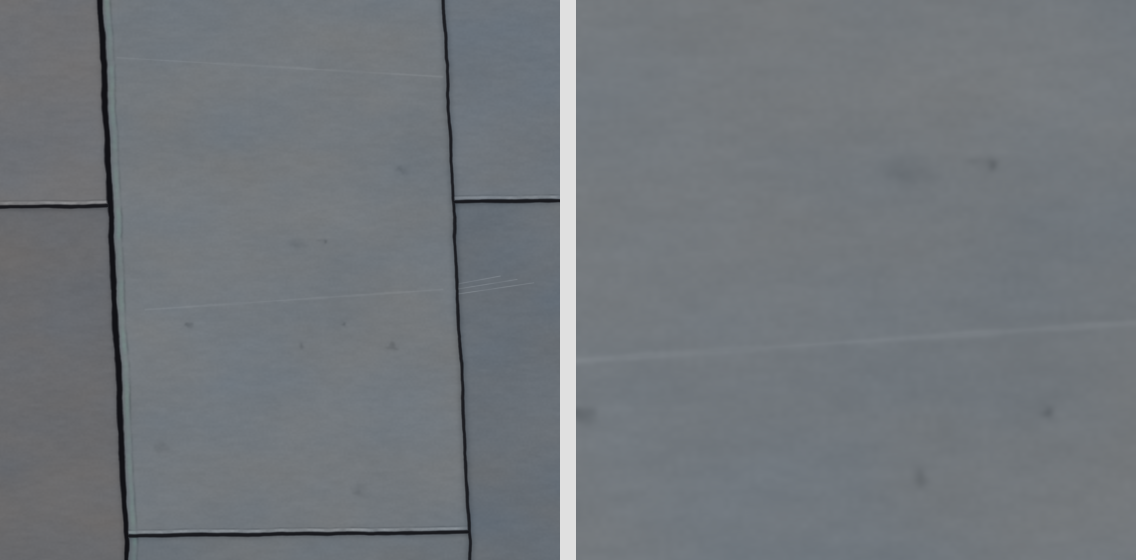
Left: the whole. Right: its middle third, enlarged.
This texture is drawn by a WebGL 2 fragment shader. Its source:

```glsl
#version 300 es
precision highp float;
uniform vec2 u_resolution;
out vec4 fragColor;

float hash(vec2 p) {
    vec3 q = fract(p.xyx * 0.1031);
    q += dot(q, q.yzx + 33.33);
    return fract((q.x + q.y) * q.z);
}

float noise(vec2 p) {
    vec2 i = floor(p), f = fract(p);
    f = f * f * (3.0 - 2.0 * f);
    return mix(mix(hash(i), hash(i + vec2(1, 0)), f.x),
               mix(hash(i + vec2(0, 1)), hash(i + vec2(1, 1)), f.x), f.y);
}

float fbm(vec2 p) {
    float sum = 0.0, amp = 0.5;
    for (int i = 0; i < 5; i++) {
        sum += amp * noise(p);
        p = mat2(1.6, 0.9, -0.9, 1.6) * p + 7.3;
        amp *= 0.5;
    }
    return sum;
}

// Distance to a segment
float segment(vec2 p, vec2 a, vec2 b) {
    vec2 d = b - a;
    return length(p - a - d * clamp(dot(p - a, d) / dot(d, d), 0.0, 1.0));
}

// Coverage of a soft-edged joint of the given half width
float groove(float d, float halfWidth, float pixel) {
    return 1.0 - smoothstep(halfWidth * 0.45, halfWidth + 0.0015 + pixel, abs(d));
}

// Soft ridge centred at c
float ridge(float d, float c, float width) {
    float t = (d - c) / width;
    return exp(-t * t);
}

void main() {
    vec2 p = gl_FragCoord.xy / u_resolution;
    float pixel = 0.5 / min(u_resolution.x, u_resolution.y);

    // Leaning columns of long slabs in running bond, with ragged edges
    vec2 wobble = vec2(fbm(vec2(p.y * 28.0, 3.0)), fbm(vec2(p.x * 24.0, 9.0))) - 0.48;
    vec2 q = p + wobble * vec2(0.006, 0.004);
    float u = (q.x + 0.048 * q.y - 0.227) / 0.613;
    float column = floor(u);
    float v = (q.y - 0.011 * q.x - 0.0405) / 1.18 + 0.5 * mod(column, 2.0);
    float row = floor(v);
    float dx = (u - round(u)) * 0.613;
    float dy = (v - round(v)) * 1.18;
    float wide = 1.0 - step(0.5, abs(round(u)));

    // Slab tint: warm grey on the left, blue grey on the right
    vec3 color = vec3(0.447, 0.468, 0.487);
    color -= max(-column, 0.0) * vec3(0.012, 0.030, 0.038);
    color -= max(column, 0.0) * vec3(0.022, 0.016, 0.007);
    color -= 0.022 * abs(column) * (1.0 - row);
    color -= 0.02 * max(-row, 0.0);

    // Cloudy stains, horizontal grain and fine grit
    vec2 slabOffset = vec2(column, row) * 17.0;
    float cloud = fbm(p * vec2(5.0, 8.0) + slabOffset + 20.0) - 0.48;
    float warm = fbm(p * vec2(7.0, 13.0) + slabOffset + 51.0) - 0.48;
    float grain = fbm(p * vec2(45.0, 130.0) + slabOffset) - 0.48;
    color += 0.035 * cloud + warm * vec3(0.035, 0.006, -0.025) + 0.028 * grain;
    color += 0.010 * (noise(p * 260.0) - 0.5);

    // Scattered dark spots
    for (int i = 0; i < 9; i++) {
        float id = float(i);
        vec2 center = vec2(hash(vec2(id, 4.0)), hash(vec2(id, 11.0))) * vec2(0.56, 0.8) + vec2(0.23, 0.12);
        float size = mix(0.004, 0.013, pow(hash(vec2(id, 23.0)), 2.0));
        vec2 d = (p - center) * vec2(0.8, 1.2) + 0.012 * (vec2(noise(p * 90.0), noise(p * 90.0 + 40.0)) - 0.5);
        color -= 0.075 * mix(1.0, 0.4, size / 0.013) * exp(-dot(d, d) / (size * size));
    }

    // Long pale scratches across the middle slab
    for (int i = 0; i < 2; i++) {
        float s = float(i);
        float d = segment(p, vec2(0.21 + 0.05 * s, 0.897 - 0.45 * s), vec2(0.79, 0.863 - 0.38 * s));
        d += 0.002 * (noise(p * 35.0) - 0.5);
        color += 0.026 * (0.4 + noise(p * 14.0)) * exp(-d * d / 4e-6);
    }

    // Short bright scrapes beside the right joint
    for (int i = 0; i < 3; i++) {
        float s = float(i);
        vec2 start = vec2(0.818, 0.493 - 0.009 * s);
        float d = segment(p, start, start + vec2(0.075 + 0.03 * s, 0.014 + 0.003 * s));
        color += 0.085 * noise(p * vec2(45.0, 90.0) + s) * exp(-d * d / 1.5e-6);
    }

    // Chipped lips and soft shade along the joints
    float chips = fbm(p * vec2(70.0, 55.0));
    color += wide * ridge(dx, 0.013, 0.005) * vec3(0.0, 0.035, 0.015) * (chips * 1.6);
    color -= wide * ridge(dx, 0.019, 0.0025) * 0.07 * chips;
    color += ridge(dy, 0.0065, 0.0025) * 0.15 * chips;
    color -= ridge(dy, 0.0105, 0.0015) * 0.07 * chips;
    color -= 0.07 * ridge(dx, 0.0, 0.008) + 0.06 * ridge(dy, -0.002, 0.006);

    // Dark joints, the left one widest
    float rough = 0.75 + 0.5 * noise(p * 48.0);
    float sideWidth = mix(0.0021, mix(0.0034, 0.0052, smoothstep(0.0, 0.2, p.y)), wide);
    float side = groove(dx, sideWidth * rough, pixel) * mix(0.85, 1.0, wide);
    float cross = groove(dy, 0.0026 * rough, pixel) * 0.9;
    color = mix(color, vec3(0.065, 0.066, 0.082), max(side, cross));

    fragColor = vec4(color, 1.0);
}
```
